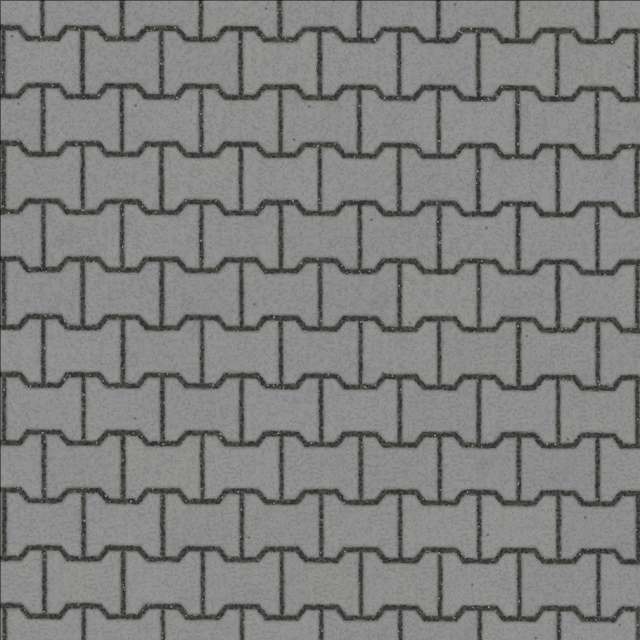
A three.js fragment shader for this texture:

```glsl
// Grey concrete paving of interlocking bone-shaped blocks, 8 across and 11 down, every other row shifted by half.
// Each bed joint is a folded polyline of three segments; straight joints split the rows into blocks.
// Cellular noise gives grain, grit and pits; layered sines give stains and uneven edges.
varying vec2 vUv;

float hash(vec2 p) {
  return fract(sin(dot(p, vec2(127.1, 311.7))) * 43758.5);
}

// Cellular noise: x = distance to the nearest point, y = random value of its cell
vec2 cells(vec2 p) {
  vec2 base = floor(p);
  vec2 best = vec2(9.0, 0.0);
  for (int j = -1; j <= 1; j++) {
    for (int i = -1; i <= 1; i++) {
      vec2 id = base + vec2(float(i), float(j));
      vec2 point = id + vec2(hash(id), hash(id + 37.3));
      float d = distance(p, point);
      if (d < best.x) best = vec2(d, hash(id + 71.9));
    }
  }
  return best;
}

// Layered sines, roughly -1 to 1
float clouds(vec2 p) {
  float sum = 0.0;
  float amp = 0.5;
  for (int i = 0; i < 5; i++) {
    p = mat2(0.8, 0.6, -0.6, 0.8) * p * 1.7 + 2.3;
    sum += amp * sin(p.x + 1.3 * sin(p.y * 0.7)) * cos(p.y + sin(p.x * 0.6));
    amp *= 0.65;
  }
  return sum;
}

float segment(vec2 p, vec2 a, vec2 b) {
  vec2 ab = b - a;
  return length(p - a - ab * clamp(dot(p - a, ab) / dot(ab, ab), 0.0, 1.0));
}

void main() {
  // Canvas position measured down from the top, with crumbled edges and a slight tilt
  vec2 uv = vec2(vUv.x, 1.0 - vUv.y);
  vec2 p = uv + 0.0008 * vec2(clouds(uv * 70.0), clouds(uv * 70.0 + 40.0));
  p += vec2(-0.003 * uv.y, -0.0055 * uv.x);
  vec2 pitch = vec2(0.1237, 0.0903);
  vec2 g = (p - vec2(0.0045, 0.0514)) / pitch;

  // Bed joint: raised over the straight joints below it, lowered under those above
  float bed = floor(g.y + 0.5);
  float fold = abs(fract(g.x - 0.5 * mod(bed, 2.0) + 0.5) - 0.5) * pitch.x;
  vec2 q = vec2(fold, (g.y - bed) * pitch.y);
  float rise = 0.0083;
  vec2 rampTop = vec2(0.0245, -rise);
  vec2 rampEnd = vec2(0.0380, rise);
  float bedDist = min(segment(q, vec2(-0.01, -rise), rampTop), segment(q, rampTop, rampEnd));
  bedDist = min(bedDist, segment(q, rampEnd, vec2(0.08, rise)));
  float curve = mix(-rise, rise, clamp((q.x - rampTop.x) / (rampEnd.x - rampTop.x), 0.0, 1.0));
  float row = q.y < curve ? bed - 1.0 : bed;

  // Straight joint, each with its own small offset and width
  float along = g.x - 0.5 * mod(row, 2.0);
  vec2 jointId = vec2(floor(along + 0.5), row);
  float sideDist = abs((along - jointId.x) * pitch.x + 0.001 * (hash(jointId) - 0.5));
  float bedEdge = bedDist - 0.0037 - 0.0005 * clouds(uv * 60.0 + 3.0);
  float sideEdge = sideDist - 0.0026 - 0.0006 * hash(jointId + 9.0);
  float edge = min(bedEdge, sideEdge);

  // Block face: own tone, faint warm or cool tint, stains and grain
  vec2 blockId = vec2(floor(along), row);
  vec2 grain = cells(uv * 270.0);
  vec2 coarse = cells(uv * 110.0);
  float stain = clouds(uv * 16.0 + 6.0 * hash(blockId));
  vec3 face = vec3(0.571) + 0.012 * (hash(blockId + 5.0) - 0.5);
  face += vec3(0.004, 0.001, -0.005) * (hash(blockId + 13.0) - 0.5 + 0.5 * stain);
  face += 0.005 * stain - 0.055 * grain.y * grain.y + 0.010 * (coarse.y - 0.5);

  // Scattered dark pits, faint pale chips and a few larger smudges
  vec2 pit = cells(uv * 62.0 + 17.0);
  face -= 0.14 * step(0.982, pit.y) * (1.0 - smoothstep(0.05, 0.22, pit.x));
  face += 0.07 * step(0.96, grain.y) * (1.0 - smoothstep(0.10, 0.40, grain.x));
  vec2 smudge = cells(uv * 18.0 + 4.0);
  face -= 0.015 * step(0.90, smudge.y) * (1.0 - smoothstep(0.05, 0.45, smudge.x));

  // Joint filling: dark earth with olive patches and bright grit
  vec3 earth = mix(vec3(0.19, 0.19, 0.18), vec3(0.31, 0.305, 0.28), grain.y);
  earth += vec3(0.012, 0.010, -0.010) * clouds(uv * 35.0 + 8.0);
  vec2 grit = cells(uv * 190.0 + 50.0);
  float speck = step(0.91, grit.y) * (1.0 - smoothstep(0.12, 0.45, grit.x));
  earth += 0.28 * speck * (0.6 + 0.4 * grain.y);

  // Worn shading along block edges, then the joint with a soft shoulder
  face *= 1.0 - 0.12 * (1.0 - smoothstep(0.0005, 0.0060, edge));
  float rough = edge + 0.0012 * (grain.y - 0.5);
  vec3 color = mix(earth, face, smoothstep(-0.0018, 0.0024, rough));

  // Faint dark hairline on the left and top borders
  color *= smoothstep(-0.0002, 0.0016, min(uv.x, uv.y));
  gl_FragColor = vec4(color, 1.0);
}
```
